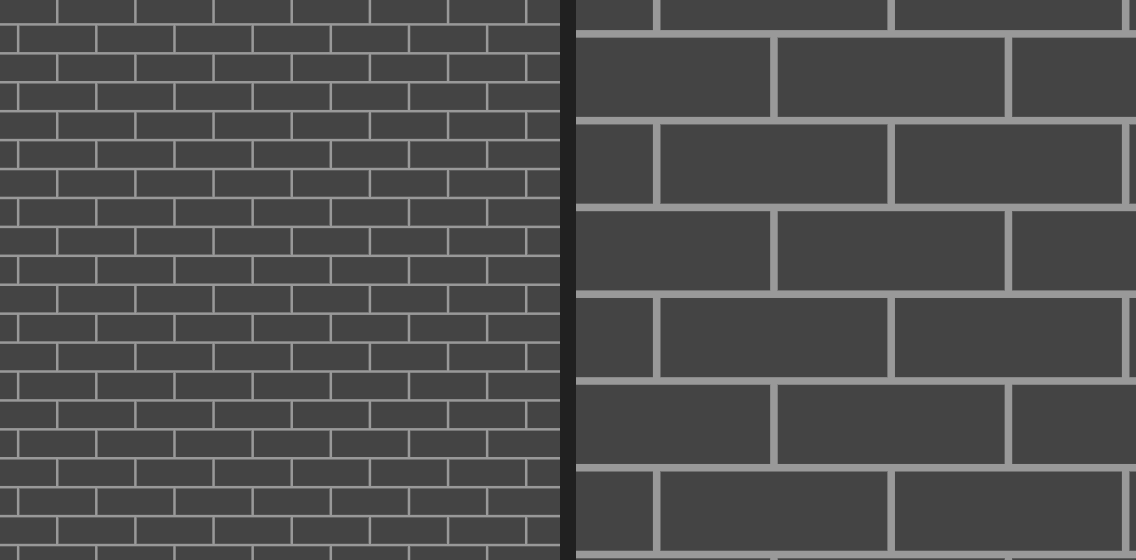
Left, the full canvas; right, a detail of the centre.
Write a WebGL 1 fragment shader that draws this pattern.

```glsl
precision highp float;

// Dark brick wall in running bond with thin, flat, light grey mortar joints.
// Each course is shifted by half a brick; distances to the nearest bed and
// head joints give the mortar coverage, smoothed over one pixel.

uniform vec2 u_resolution;

const vec2 BRICK_PITCH = vec2(0.13958, 0.05165);  // brick plus one joint
const vec2 JOINT_ORIGIN = vec2(0.1022, 0.0267);   // a joint crossing, lower left
const float JOINT_WIDTH = 0.0045;
const vec3 BRICK_COLOR = vec3(0.267);
const vec3 MORTAR_COLOR = vec3(0.60);

// Distance from x to the nearest multiple of pitch.
float distanceToRepeat(float x, float pitch) {
  return abs(fract(x / pitch + 0.5) - 0.5) * pitch;
}

// Box-filtered coverage of a line of the given width.
float lineCoverage(float dist, float width, float pixel) {
  return clamp((0.5 * width - dist) / pixel + 0.5, 0.0, 1.0);
}

// Mortar coverage of a running bond with a joint crossing at the origin.
float mortarCoverage(vec2 p, vec2 pitch, float width, float pixel) {
  float course = floor(p.y / pitch.y);
  float shift = 0.5 * pitch.x * mod(course, 2.0);
  float bed = lineCoverage(distanceToRepeat(p.y, pitch.y), width, pixel);
  float head = lineCoverage(distanceToRepeat(p.x - shift, pitch.x), width, pixel);
  return max(bed, head);
}

void main() {
  float pixel = 1.0 / u_resolution.y;
  vec2 p = gl_FragCoord.xy * pixel - JOINT_ORIGIN;
  float mortar = mortarCoverage(p, BRICK_PITCH, JOINT_WIDTH, pixel);
  gl_FragColor = vec4(mix(BRICK_COLOR, MORTAR_COLOR, mortar), 1.0);
}
```
